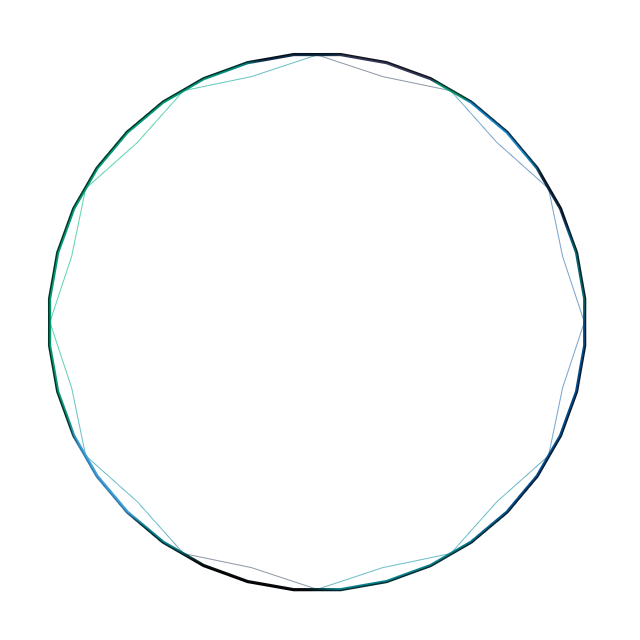
This background is drawn by a WebGL 1 fragment shader. Its source:

```glsl
precision highp float;
// A faceted ring of dark blue and green strokes with a fine twelve-point star line inside, on white.
uniform vec2 u_resolution;

const vec2 CENTRE = vec2(0.4955, 0.4967);
const float RING_APOTHEM = 0.4180;
const float RING_HALF_WIDTH = 0.0025;
const float RING_STEP = 10.0;
const float STAR_STEP = 30.0;
const float STAR_TIP = 0.4175;
const float STAR_DIP = 0.3970;
const float STAR_HALF_WIDTH = 0.0008;
const float TONE_SPLIT = 0.0002;

const vec3 PAPER = vec3(1.0);
const vec3 BLACK = vec3(0.02, 0.04, 0.05);
const vec3 NAVY = vec3(0.05, 0.17, 0.28);
const vec3 PLUM = vec3(0.20, 0.22, 0.34);
const vec3 COBALT = vec3(0.02, 0.30, 0.55);
const vec3 AZURE = vec3(0.08, 0.52, 0.78);
const vec3 SKY = vec3(0.25, 0.62, 0.85);
const vec3 TEAL = vec3(0.03, 0.50, 0.54);
const vec3 GREEN = vec3(0.02, 0.60, 0.46);
const vec3 PALE_BLUE = vec3(0.48, 0.64, 0.80);
const vec3 PALE_TEAL = vec3(0.42, 0.75, 0.79);
const vec3 PALE_GREEN = vec3(0.38, 0.83, 0.71);
const vec3 PALE_GREY = vec3(0.56, 0.60, 0.65);

// Signed offset of an angle from the middle of its sector, in degrees.
float fold(float angle, float stepSize) {
  return mod(angle + 0.5 * stepSize, stepSize) - 0.5 * stepSize;
}

// Soft weight around one direction, in degrees.
float arc(float angle, float middle, float spread) {
  float offset = fold(angle - middle, 360.0);
  return 1.0 - smoothstep(0.5 * spread, spread, abs(offset));
}

float segmentDistance(vec2 p, vec2 a, vec2 b) {
  vec2 ab = b - a;
  return length(p - a - ab * clamp(dot(p - a, ab) / dot(ab, ab), 0.0, 1.0));
}

// Inner tint of the ring by direction.
vec3 ringTint(float angle) {
  vec3 tint = mix(TEAL, GREEN, arc(angle, 158.0, 65.0));
  tint = mix(tint, COBALT, arc(angle, -10.0, 55.0));
  tint = mix(tint, TEAL * 0.8, arc(angle, 10.0, 12.0));
  tint = mix(tint, NAVY, arc(angle, 28.0, 9.0));
  tint = mix(tint, AZURE, arc(angle, 47.0, 14.0));
  tint = mix(tint, PLUM, arc(angle, 76.0, 18.0));
  tint = mix(tint, NAVY, arc(angle, 95.0, 12.0));
  tint = mix(tint, GREEN, arc(angle, 60.0, 5.0));
  tint = mix(tint, BLACK, arc(angle, -104.0, 20.0));
  return mix(tint, SKY, arc(angle, -144.0, 16.0));
}

// Tint of the fine star line by direction.
vec3 starTint(float angle) {
  vec3 tint = mix(PALE_TEAL, PALE_GREEN, arc(angle, 155.0, 55.0));
  tint = mix(tint, PALE_BLUE, arc(angle, 12.0, 60.0));
  tint = mix(tint, PALE_GREY, arc(angle, 76.0, 20.0));
  return mix(tint, PALE_GREY, arc(angle, -106.0, 22.0));
}

// Antialiased stroke of a given half width.
float stroke(float dist, float halfWidth, float pixel) {
  return clamp((halfWidth - abs(dist)) / pixel + 0.5, 0.0, 1.0);
}

void main() {
  float size = min(u_resolution.x, u_resolution.y);
  float pixel = 1.0 / size;
  vec2 p = (gl_FragCoord.xy - 0.5 * u_resolution) / size + 0.5 - CENTRE;
  float radius = length(p);
  float angle = degrees(atan(p.y, p.x + 1e-6));

  // Fine star line, folded into half of one point.
  float starAngle = radians(abs(fold(angle, STAR_STEP)));
  vec2 q = radius * vec2(cos(starAngle), sin(starAngle));
  float halfPoint = radians(0.5 * STAR_STEP);
  vec2 dip = STAR_DIP * vec2(cos(halfPoint), sin(halfPoint));
  float starDist = segmentDistance(q, vec2(STAR_TIP, 0.0), dip);
  vec3 color = mix(PAPER, starTint(angle), stroke(starDist, STAR_HALF_WIDTH, pixel));

  // Faceted ring with a dark outer edge and a tinted inner edge.
  float ringDist = radius * cos(radians(fold(angle, RING_STEP))) - RING_APOTHEM;
  vec3 tint = ringTint(angle);
  vec3 edge = mix(tint * 0.35, tint, 0.7 * arc(angle, -144.0, 14.0));
  float outer = clamp((ringDist - TONE_SPLIT) / pixel + 0.5, 0.0, 1.0);
  vec3 ringColor = mix(tint, edge, outer);
  color = mix(color, ringColor, stroke(ringDist, RING_HALF_WIDTH, pixel));

  gl_FragColor = vec4(color, 1.0);
}
```
